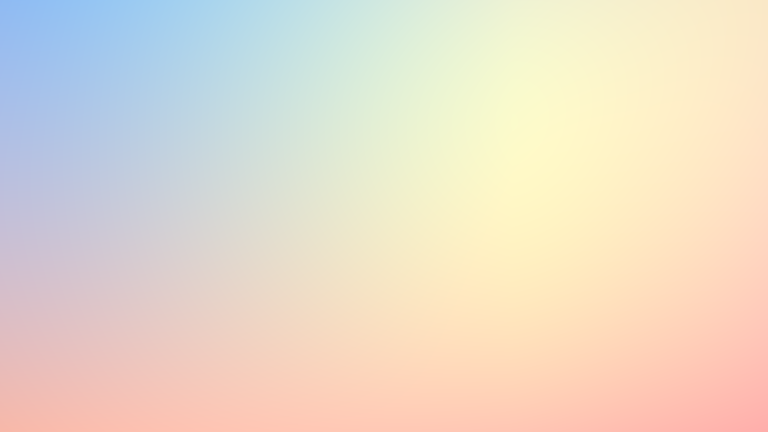
Write a WebGL 1 fragment shader that draws this background.

```glsl
precision highp float;

uniform vec2 u_resolution;

#define SKY_BLUE     vec3(0.56, 0.73, 0.95)
#define PALE_CYAN    vec3(0.70, 0.855, 0.92)
#define PALE_LIME    vec3(0.93, 0.95, 0.83)
#define WARM_CREAM   vec3(0.98, 0.91, 0.78)
#define LAVENDER     vec3(0.73, 0.75, 0.87)
#define SAGE_GREY    vec3(0.84, 0.87, 0.84)
#define LEMON        vec3(1.00, 0.975, 0.78)
#define APRICOT      vec3(1.00, 0.87, 0.77)
#define CORAL        vec3(0.97, 0.72, 0.66)
#define PEACH        vec3(1.00, 0.775, 0.705)
#define ROSE         vec3(1.00, 0.68, 0.67)
#define MIDDLE_ROW   0.58

// Four evenly spaced colours: a cubic curve that relaxes toward straight blends on the right
vec3 blendRow(vec3 a, vec3 b, vec3 c, vec3 d, float x) {
    float s = 3.0 * x;
    vec3 cubic = a * (1.0 - s) * (2.0 - s) * (3.0 - s) / 6.0
               + b * s * (2.0 - s) * (3.0 - s) / 2.0
               + c * s * (s - 1.0) * (3.0 - s) / 2.0
               + d * s * (s - 1.0) * (s - 2.0) / 6.0;
    vec3 straight = mix(a, b, clamp(s, 0.0, 1.0));
    straight = mix(straight, c, clamp(s - 1.0, 0.0, 1.0));
    straight = mix(straight, d, clamp(s - 2.0, 0.0, 1.0));
    return mix(cubic, straight, 0.7 * smoothstep(0.5, 0.85, x));
}

// Quadratic curve through the bottom, middle and top colours
vec3 blendColumn(vec3 bottom, vec3 middle, vec3 top, float y) {
    float m = MIDDLE_ROW;
    return bottom * (m - y) * (1.0 - y) / m
         + middle * y * (1.0 - y) / (m * (1.0 - m))
         + top * y * (y - m) / (1.0 - m);
}

void main() {
    vec2 uv = gl_FragCoord.xy / u_resolution;

    // Colour rows of the gradient mesh
    vec3 top = blendRow(SKY_BLUE, PALE_CYAN, PALE_LIME, WARM_CREAM, uv.x);
    vec3 middle = blendRow(LAVENDER, SAGE_GREY, LEMON, APRICOT, uv.x);
    vec3 bottom = blendRow(CORAL, PEACH, PEACH, ROSE, uv.x);

    vec3 color = blendColumn(bottom, middle, top, uv.y);
    gl_FragColor = vec4(clamp(color, 0.0, 1.0), 1.0);
}
```
